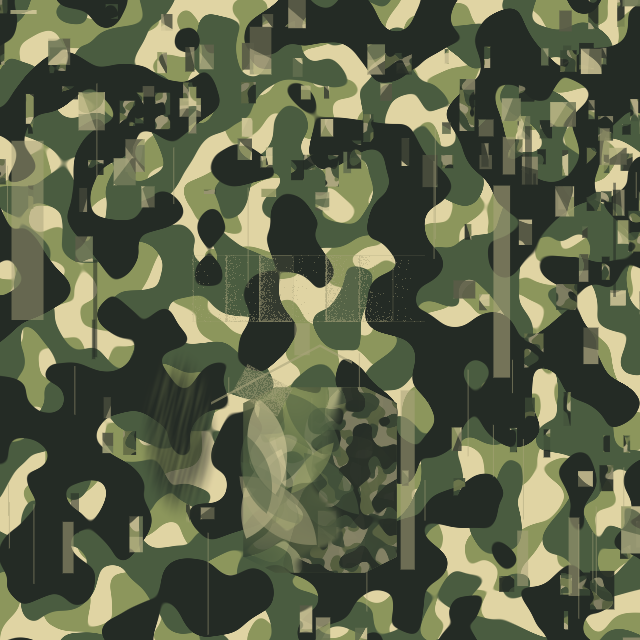
Reproduce this pattern procedurally as a WebGL 1 fragment shader.

```glsl
precision highp float;
// Woodland camouflage broken up by shifted tiles, translucent strips, facets and dust.
uniform vec2 u_resolution;

const vec3 DARK = vec3(0.143, 0.169, 0.145);
const vec3 GREEN = vec3(0.29, 0.36, 0.25);
const vec3 OLIVE = vec3(0.55, 0.59, 0.36);
const vec3 CREAM = vec3(0.88, 0.83, 0.64);
const vec3 TAN = vec3(0.66, 0.64, 0.48);

float pixel;

vec2 hash2(vec2 p) {
  vec3 q = fract(p.xyx * vec3(0.1031, 0.1030, 0.0973));
  q += dot(q, q.yzx + 33.33);
  return fract((q.xx + q.yz) * q.zy);
}

vec2 gradient(vec2 cell) {
  return normalize(hash2(cell) - 0.5 + 1e-4);
}

float noise(vec2 p) {
  vec2 i = floor(p), f = p - i;
  vec2 u = f * f * f * (f * (f * 6.0 - 15.0) + 10.0);
  vec2 e = vec2(1.0, 0.0);
  float low = mix(dot(gradient(i), f), dot(gradient(i + e), f - e), u.x);
  float high = mix(dot(gradient(i + e.yx), f - e.yx), dot(gradient(i + 1.0), f - 1.0), u.x);
  return mix(low, high, u.y);
}

mat2 turn(float a) {
  return mat2(cos(a), sin(a), -sin(a), cos(a));
}

float cover(float d) {
  return clamp(0.5 - d / pixel, 0.0, 1.0);
}

float box(vec2 p, vec2 halfSize) {
  vec2 d = abs(p) - halfSize;
  return cover(max(d.x, d.y));
}

float blobs(vec2 p, float scale, float zoom, float level) {
  float w = 0.55 * scale * zoom * pixel;
  return smoothstep(-w, w, noise(p * scale) - level);
}

// Four colours of rounded patches, painted from light to dark
vec3 camo(vec2 p, float zoom) {
  p *= zoom;
  p += 0.02 * vec2(noise(p * 13.0 + 70.0), noise(p * 13.0 + 90.0));
  vec3 c = mix(CREAM, OLIVE, blobs(turn(0.5) * p + 11.0, 15.0, zoom, 0.0));
  c = mix(c, GREEN, blobs(turn(1.1) * p + 23.0, 13.0, zoom, 0.015));
  float level = 0.03 + 0.22 * noise(p * 3.5 + 5.0);
  return mix(c, DARK, blobs(turn(0.2) * p + 37.0, 11.0, zoom, level));
}

// Small displaced tiles, densest along the top and the right side
vec3 addTiles(vec3 c, vec2 p) {
  float density = 0.03 + 0.27 * smoothstep(0.62, 0.78, p.y) * smoothstep(1.0, 0.88, p.y)
    + 0.18 * smoothstep(0.72, 0.87, p.x);
  for (int i = 0; i < 3; i++) {
    float k = float(i);
    vec2 size = vec2(0.031, 0.055) * (1.0 + 0.35 * k);
    vec2 cell = floor(p / size + 0.37 * k);
    vec2 q = p - (cell + 0.5 - 0.37 * k) * size;
    vec2 a = hash2(cell + 50.0 * k + 3.0), b = hash2(cell + 50.0 * k + 19.0);
    q += (a.yx - 0.5) * 0.2 * size;
    float mask = box(q, size * mix(vec2(0.1, 0.15), vec2(0.4), b)) * step(a.x, density);
    bool fine = a.y < 0.45;
    vec3 tile = camo(p + b * 3.0, fine ? 3.0 : 1.3);
    tile = mix(tile, fine ? DARK : TAN, 0.15 + 0.35 * b.x);
    float facet = cover(dot(q, normalize(b - 0.5 + 1e-4)) + 0.004);
    tile = mix(tile, CREAM, 0.45 * facet * step(0.6, a.y));
    c = mix(c, tile, mask * 0.9);
  }
  return c;
}

// Long translucent bands near the sides and hairline scratches everywhere
vec3 addStrips(vec3 c, vec2 p) {
  for (int i = 0; i < 40; i++) {
    float k = float(i);
    vec2 a = hash2(vec2(k, 7.0)), b = hash2(vec2(k, 41.0));
    bool wide = i < 11;
    float x = wide ? (a.x < 0.3 ? a.x * 0.5 : 0.7 + 0.4 * (a.x - 0.3)) : a.x;
    vec2 halfSize = vec2(wide ? 0.002 + 0.008 * b.x : 0.0008, 0.02 + 0.07 * b.y);
    float mask = box(p - vec2(x, 0.05 + 0.75 * a.y), halfSize);
    c = mix(c, wide && b.x < 0.6 ? DARK : TAN, mask * (wide ? 0.55 : 0.5));
  }
  c = mix(c, TAN, 0.5 * box(p - vec2(0.043, 0.64), vec2(0.025, 0.14)));
  return mix(c, TAN, 0.6 * box(p - vec2(0.784, 0.56), vec2(0.013, 0.15)));
}

// Row of panels with dusty left and lower edges
vec3 addDustyRow(vec3 c, vec2 p, float grain) {
  vec2 q = p - vec2(0.3, 0.497);
  float column = floor(q.x / 0.052), x = mod(q.x, 0.052);
  float strength = hash2(vec2(column, 5.0)).x;
  float row = box(q - vec2(0.182, 0.052), vec2(0.182, 0.052));
  float dust = step(grain, 0.9 * strength * exp(-90.0 * min(x, q.y * 1.6)));
  c = mix(c, TAN, row * 0.4 * dust);
  c = mix(c, TAN, row * 0.12 * step(0.6, strength));
  float edge = min(abs(x - 0.002), min(q.y, 0.104 - q.y));
  return mix(c, TAN, row * (0.2 + 0.5 * strength) * cover(edge - 0.0008));
}

// Central collage: veil, leaf facets, fine dark foliage, posts and sloping lines
vec3 addCentre(vec3 c, vec2 p, float grain) {
  vec2 q = p - vec2(0.5, 0.25);
  float panel = cover(max(abs(q.x) - 0.12, abs(q.y) - 0.145 + 0.5 * max(abs(q.x) - 0.07, 0.0)));
  vec3 veil = mix(camo(p + 8.0, 1.2), mix(GREEN, OLIVE, 0.4 + noise(p * 12.0)), 0.6);
  c = mix(c, veil, 0.85 * panel);
  float shade = smoothstep(0.0, 0.03, q.x + 0.08 * noise(p * 14.0) + max(-q.y - 0.09, 0.0));
  c = mix(c, mix(camo(p + 4.0, 2.6), DARK, 0.5), panel * shade * 0.9);
  for (int i = 0; i < 9; i++) {
    vec2 a = hash2(vec2(float(i), 83.0)), b = hash2(vec2(float(i), 131.0));
    vec2 s = turn(a.x * 1.8 + 0.7) * (p - vec2(0.4 + 0.12 * b.x, 0.2 + 0.14 * b.y));
    float leaf = max(length(s - vec2(0.0, 0.08)), length(s + vec2(0.0, 0.08))) - 0.095 - 0.02 * a.y;
    vec3 tint = a.y < 0.3 ? OLIVE : (a.y < 0.55 ? GREEN : (a.y < 0.75 ? CREAM : TAN));
    c = mix(c, tint, 0.5 * cover(leaf));
  }
  c = mix(c, TAN, 0.55 * box(p - vec2(0.637, 0.25), vec2(0.011, 0.14)));
  c = mix(c, TAN, 0.5 * box(p - vec2(0.472, 0.47), vec2(0.012, 0.025)));
  float roof = abs(p.y - 0.46 + 0.53 * abs(q.x)) - 0.002;
  c = mix(c, TAN, 0.6 * cover(max(roof, 0.06 - abs(q.x - 0.11))) * step(abs(q.x), 0.17));
  float patchMask = box(turn(0.5) * (p - vec2(0.41, 0.39)), vec2(0.04, 0.025));
  c = mix(c, TAN, patchMask * (0.25 + 0.3 * step(grain, 0.5)));
  // Streaked shadow to the left
  vec2 s = (p - vec2(0.28, 0.32)) / vec2(0.065, 0.14);
  float streak = noise(turn(0.25) * p * vec2(150.0, 12.0));
  vec3 smoke = mix(DARK, OLIVE, clamp(0.12 + 0.5 * streak, 0.0, 0.5));
  return mix(c, smoke, 0.65 * smoothstep(1.0, 0.5, length(s)));
}

void main() {
  vec2 p = gl_FragCoord.xy / u_resolution;
  pixel = 1.0 / min(u_resolution.x, u_resolution.y);
  float grain = hash2(floor(p * 768.0)).x;
  vec3 c = addTiles(camo(p, 1.0), p);
  c = addStrips(c, p);
  c = addDustyRow(c, p, grain);
  c = addCentre(c, p, grain);
  gl_FragColor = vec4(c, 1.0);
}
```
